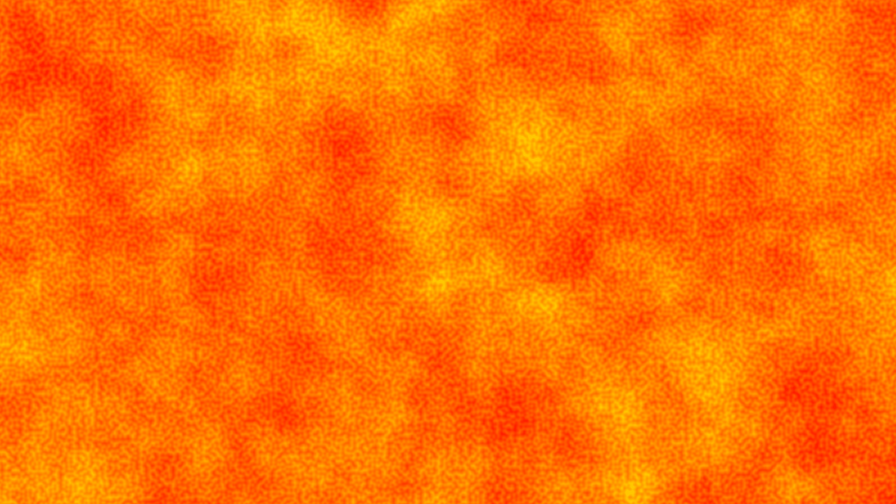
This texture is drawn by a Shadertoy shader. Its source:

```glsl
const float CLOUD_SCALE = 5.6;      // cloud cells per canvas height
const int   CLOUD_OCTAVES = 4;
const float CLOUD_GAIN = 0.68;      // strength of each finer octave
const float CLOUD_CONTRAST = 0.15;
const float GRAIN_SCALE = 112.0;    // grain cells per canvas height
const float GRAIN_CONTRAST = 0.255;
const float MEAN_HEAT = 0.455;
const float MIN_HEAT = 0.12;
const float MAX_HEAT = 0.78;
const vec3  RED = vec3(1.0, 0.0, 0.0);
const vec3  YELLOW = vec3(1.0, 1.0, 0.0);
const float TAU = 6.2831853;

// Integer hash of a lattice cell, 0 to 1
float hash(vec2 cell) {
    uvec2 q = uvec2(ivec2(cell)) * uvec2(1597334677u, 3812015801u);
    uint h = q.x ^ q.y;
    h = (h ^ (h >> 16)) * 2146121005u;
    h = (h ^ (h >> 15)) * 2221713035u;
    h ^= h >> 16;
    return float(h >> 8) / 16777216.0;
}

vec2 fade(vec2 t) {
    return t * t * t * (t * (t * 6.0 - 15.0) + 10.0);
}

// Value noise, -1 to 1
float valueNoise(vec2 p) {
    vec2 cell = floor(p);
    vec2 w = fade(p - cell);
    float low = mix(hash(cell), hash(cell + vec2(1, 0)), w.x);
    float high = mix(hash(cell + vec2(0, 1)), hash(cell + vec2(1, 1)), w.x);
    return 2.0 * mix(low, high, w.y) - 1.0;
}

// Slope of a random unit gradient at one cell corner
float cornerSlope(vec2 cell, vec2 corner, vec2 f) {
    float angle = TAU * hash(cell + corner);
    return dot(vec2(cos(angle), sin(angle)), f - corner);
}

// Gradient noise, centred on zero
float gradientNoise(vec2 p) {
    vec2 cell = floor(p);
    vec2 f = p - cell;
    vec2 w = fade(f);
    float low = mix(cornerSlope(cell, vec2(0, 0), f), cornerSlope(cell, vec2(1, 0), f), w.x);
    float high = mix(cornerSlope(cell, vec2(0, 1), f), cornerSlope(cell, vec2(1, 1), f), w.x);
    return mix(low, high, w.y);
}

// Layered soft clouds, each octave turned to hide the lattice
float clouds(vec2 p) {
    const mat2 TURN_AND_DOUBLE = mat2(1.6, 1.2, -1.2, 1.6);
    float sum = 0.0;
    float strength = 1.0;
    for (int i = 0; i < CLOUD_OCTAVES; i++) {
        sum += strength * valueNoise(p);
        p = TURN_AND_DOUBLE * p + vec2(17.3, 41.7);
        strength *= CLOUD_GAIN;
    }
    return sum;
}

void mainImage(out vec4 fragColor, in vec2 fragCoord) {
    vec2 uv = fragCoord / iResolution.y;

    // Broad patches plus fine wormy grain
    float heat = MEAN_HEAT
        + CLOUD_CONTRAST * clouds(uv * CLOUD_SCALE + 7.0)
        + GRAIN_CONTRAST * gradientNoise(uv * GRAIN_SCALE + 300.0);

    fragColor = vec4(mix(RED, YELLOW, clamp(heat, MIN_HEAT, MAX_HEAT)), 1.0);
}
```
